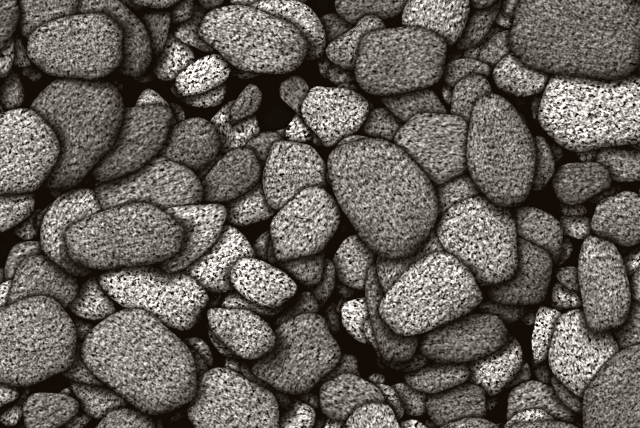
Give the GLSL for this texture, as a Shadertoy shader.

```glsl
// Draws a heap of rounded, speckled beach pebbles in warm monochrome.

#define SMALL_CELL 0.105   // grid size of the lowest layer, in canvas heights
#define LARGE_CELL 0.235   // grid size of the top layer
#define LAYERS 5
#define JITTER 0.6         // scatter of the stones inside their cells
#define DARK_STONE 0.40
#define PALE_STONE 0.86
#define GRAIN 1.25         // strength of the surface texture
#define GRAIN_FREQ 205.0
#define SHADOW_WIDTH 0.021
#define SHADOW_DEPTH 0.88
#define GAP_TONE 0.06
#define WARM_TINT vec3(0.024, 0.0, -0.02)

const vec3 LIGHT = vec3(-0.30, 0.55, 0.78);

mat2 rotation(float a) {
    float c = cos(a), s = sin(a);
    return mat2(c, -s, s, c);
}

vec2 hash2(vec2 p) {
    vec3 q = fract(p.xyx * vec3(0.1031, 0.1030, 0.0973));
    q += dot(q, q.yzx + 33.33);
    return fract((q.xx + q.yz) * q.zy);
}

float cornerSlope(vec2 cell, vec2 corner, vec2 f) {
    return dot(hash2(cell + corner) * 2.0 - 1.0, f - corner);
}

// Gradient noise, roughly -0.8 to 0.8
float noise(vec2 p) {
    vec2 i = floor(p), f = p - i;
    vec2 w = f * f * f * (f * (f * 6.0 - 15.0) + 10.0);
    float low = mix(cornerSlope(i, vec2(0, 0), f), cornerSlope(i, vec2(1, 0), f), w.x);
    float high = mix(cornerSlope(i, vec2(0, 1), f), cornerSlope(i, vec2(1, 1), f), w.x);
    return 1.5 * mix(low, high, w.y);
}

// Mottling, lit relief, fine grain, pits and cracks as a brightness factor
float rockTexture(vec2 t, vec2 towardLight, float pitted, float cracked) {
    float mottle = noise(t * 24.0);
    float relief = noise(t * 85.0) - noise(t * 85.0 + towardLight * 0.5);
    float grain = noise(t * GRAIN_FREQ) + 0.7 * noise(t * GRAIN_FREQ * 0.61 + 31.0);
    float pits = smoothstep(0.12, 0.36, noise(t * 135.0 + 7.0) + 0.35 * mottle);
    float vein = abs(noise(t * vec2(11.0, 19.0) + 0.5 * mottle + 3.0));
    float cracks = (1.0 - smoothstep(0.0, 0.045, vein)) * smoothstep(-0.1, 0.2, mottle);
    float tone = 0.2 * mottle + 0.5 * relief + 0.52 * grain;
    tone -= 0.5 * pitted * pits + 0.45 * cracked * cracks;
    return max(1.07 + GRAIN * tone, 0.1);
}

// Paints one stone and its contact shadow over the tone below
void paintStone(inout float tone, vec2 q, vec2 seed, float cell, float depthShade) {
    vec2 ha = hash2(seed + 11.0), hb = hash2(seed + 47.0), hc = hash2(seed + 83.0);
    mat2 turn = rotation((ha.x + hb.x - 1.0) * 1.9 + 0.2);
    vec2 local = turn * q;
    float halfLength = cell * mix(0.44, 0.66, ha.y);
    vec2 radii = halfLength * vec2(1.0, mix(0.5, 0.9, hb.y));

    // Tapered superellipse with a wobbling rim and one blunt facet
    vec2 w = local / radii;
    vec2 wobble = w * 1.1 + seed * 3.7;
    w += 0.16 * vec2(noise(wobble), noise(wobble + 19.0));
    w.y /= 1.0 + 0.6 * (hc.x - 0.5) * clamp(w.x, -1.0, 1.0);
    float power = mix(1.95, 2.7, hc.y);
    vec2 m = pow(abs(w) + 1e-4, vec2(power));
    float rim = pow(m.x + m.y, 1.0 / power);
    float facetAngle = 6.283 * fract(hc.x * 7.0 + ha.y);
    float facet = dot(w, vec2(cos(facetAngle), sin(facetAngle))) * mix(0.95, 1.3, ha.x);
    float blend = max(0.2 - abs(rim - facet), 0.0);
    rim = max(rim, facet) + blend * blend * 1.25;
    float dist = (rim - 1.0) * radii.y;

    // Contact shadow, longer on the side away from the light
    vec2 outward = normalize((w / radii) * turn + 1e-5);
    float reach = SHADOW_WIDTH * (1.0 - 0.8 * dot(outward, LIGHT.xy));
    tone *= 1.0 - SHADOW_DEPTH * (1.0 - smoothstep(-0.004, reach, dist));

    float pixel = 0.8 / iResolution.y;
    float cover = 1.0 - smoothstep(-pixel, pixel, dist);
    if (cover <= 0.0) return;

    // Domed surface with shallow dents
    vec2 t = local + hash2(seed + 5.0) * 9.0;
    vec2 dents = vec2(noise(t * 15.0), noise(t * 15.0 + 40.0));
    vec2 slope = outward * 0.88 * pow(min(rim, 1.0), 3.4) + 0.3 * dents;
    vec3 normal = normalize(vec3(slope, sqrt(max(1.0 - dot(slope, slope), 0.08))));
    float lit = 0.43 + 0.72 * max(dot(normal, LIGHT), -0.25);
    lit *= 1.0 - 0.42 * pow(min(rim, 1.0), 12.0);

    // Few stones are pale; the pale ones are the most pitted
    float paleness = pow(fract(hb.x * 13.0 + hc.y * 5.0), 1.8);
    float base = mix(DARK_STONE, PALE_STONE, paleness) * depthShade;
    vec2 strata = vec2(mix(0.7, 1.0, hc.x), 1.0);
    float rock = rockTexture(t * strata, turn * LIGHT.xy, 0.3 + 0.7 * paleness, ha.x);
    tone = mix(tone, base * lit * rock, cover);
}

void mainImage(out vec4 fragColor, in vec2 fragCoord) {
    vec2 p = fragCoord / iResolution.y;
    float tone = GAP_TONE;

    // Layers from the small stones below to the large ones on top
    for (int layer = 0; layer < LAYERS; layer++) {
        float level = float(layer) / float(LAYERS - 1);
        float cell = mix(SMALL_CELL, LARGE_CELL, level);
        mat2 gridTurn = rotation(0.5 + 1.9 * float(layer));
        vec2 g = gridTurn * p / cell + 50.0;
        for (int y = -1; y <= 1; y++)
        for (int x = -1; x <= 1; x++) {
            vec2 id = floor(g) + vec2(x, y);
            vec2 seed = id + 131.0 * float(layer);
            if (hash2(seed + 29.0).x > 1.0 - 0.58 * level) continue;
            vec2 center = id + 0.5 + JITTER * (hash2(seed) - 0.5);
            vec2 q = ((g - center) * cell) * gridTurn;
            paintStone(tone, q, seed, cell, mix(0.92, 1.0, level));
        }
    }

    vec3 color = max(tone, 0.045) + WARM_TINT;
    fragColor = vec4(clamp(color, 0.0, 1.0), 1.0);
}
```
